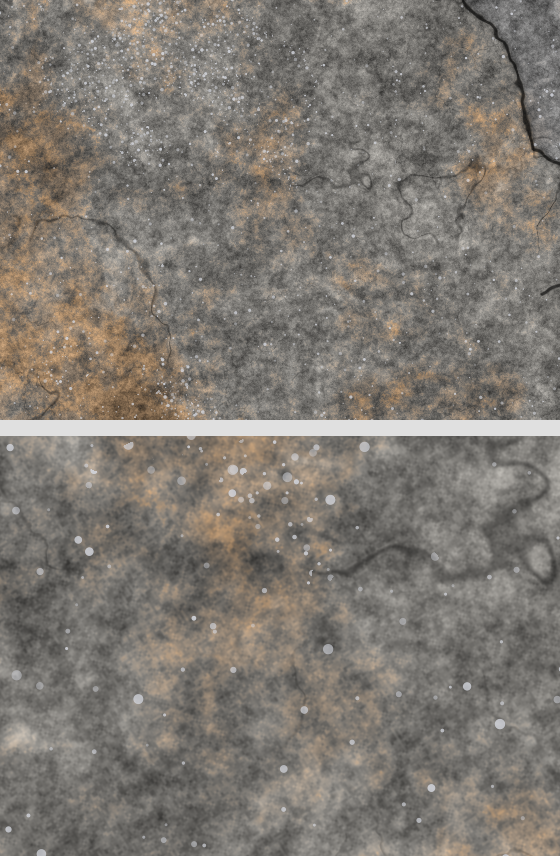
Top: the whole. Bottom: its middle third, enlarged.
Give the GLSL for this texture, as a Shadertoy shader.

```glsl
// Weathered grey rock face with rusty stains, creases, mica glints and a crack.

#define BASE_TONE 0.462
#define GRAIN_CONTRAST 0.62
#define GRAIN_SCALE 30.0
#define RELIEF 0.42
#define RUST_AMOUNT 0.95
#define CREASE_DEPTH 0.34
#define GLINT_CELLS 125.0
#define GLINT_DENSITY 0.55
#define GREY_TINT vec3(1.015, 0.998, 0.965)
#define RUST_TINT vec3(1.12, 0.985, 0.845)
#define OCHRE_TINT vec3(1.22, 0.96, 0.69)
#define GLINT_COLOR vec3(0.84, 0.85, 0.88)

float hash(vec2 p) {
    vec3 q = fract(p.xyx * 0.1031);
    q += dot(q, q.yzx + 33.33);
    return fract((q.x + q.y) * q.z);
}

float valueNoise(vec2 p) {
    vec2 cell = floor(p), f = fract(p);
    f = f * f * (3.0 - 2.0 * f);
    float low = mix(hash(cell), hash(cell + vec2(1, 0)), f.x);
    float high = mix(hash(cell + vec2(0, 1)), hash(cell + vec2(1, 1)), f.x);
    return mix(low, high, f.y);
}

// Layered noise; a higher gain gives a rougher result
float fbm(vec2 p, float gain) {
    float sum = 0.0, total = 0.0, weight = 1.0;
    for (int i = 0; i < 5; i++) {
        sum += weight * valueNoise(p + 40.0);
        total += weight;
        weight *= gain;
        p = mat2(0.8, 0.6, -0.6, 0.8) * p * 2.03 + 17.3;
    }
    return sum / total;
}

float height(vec2 p) {
    return fbm(p * vec2(6.0, 7.5), 0.62);
}

// Thin jagged lines along the middle contour of a noise field
float crease(vec2 p, float scale, float width) {
    float ridge = abs(fbm(p * scale, 0.52) - 0.5) / scale;
    return 1.0 - smoothstep(0.0, width, ridge);
}

// Distance to a segment in x, side of it in y
vec2 segment(vec2 p, vec2 a, vec2 b) {
    vec2 pa = p - a, ba = b - a;
    float t = clamp(dot(pa, ba) / dot(ba, ba), 0.0, 1.0);
    return vec2(length(pa - ba * t), sign(ba.x * pa.y - ba.y * pa.x));
}

// Long crack across the upper right corner
vec2 cornerCrack(vec2 p) {
    vec2 path[5] = vec2[5](vec2(1.08, 1.01), vec2(1.198, 0.896),
        vec2(1.236, 0.757), vec2(1.264, 0.645), vec2(1.36, 0.575));
    vec2 nearest = vec2(9.0, 0.0);
    for (int i = 0; i < 4; i++) {
        vec2 s = segment(p, path[i], path[i + 1]);
        if (s.x < nearest.x) nearest = s;
    }
    return nearest;
}

// Scattered mica flakes, denser where the cluster value is high
float glints(vec2 p, float density, float pixel) {
    vec2 g = p * GLINT_CELLS, cell = floor(g);
    float blur = 0.6 * pixel * GLINT_CELLS, light = 0.0;
    for (int y = -1; y <= 1; y++)
    for (int x = -1; x <= 1; x++) {
        vec2 id = cell + vec2(x, y);
        vec2 center = id + vec2(hash(id + 3.7), hash(id + 91.3));
        float size = hash(id + 51.9);
        float radius = mix(0.14, 0.52, size * size);
        float spot = 1.0 - smoothstep(radius - blur, radius + blur, length(g - center));
        float shine = mix(0.45, 1.0, hash(id + 23.1));
        light = max(light, spot * shine * step(hash(id + 7.1), density));
    }
    return light;
}

void mainImage(out vec4 fragColor, in vec2 fragCoord) {
    float pixel = 1.0 / iResolution.y;
    vec2 p = fragCoord * pixel;
    vec2 warp = vec2(fbm(p * 4.0 + 5.0, 0.5), fbm(p * 4.0 + 31.0, 0.5)) - 0.5;
    vec2 q = p + 0.18 * warp;

    // Broad tone, fine grain and light from the upper left
    float broad = fbm(q * 3.2 + 11.0, 0.55) - 0.5;
    float grain = fbm(p * GRAIN_SCALE, 0.9) - 0.5;
    float slope = height(q) - height(q + vec2(-0.007, 0.010));
    float tone = BASE_TONE + 0.24 * broad + GRAIN_CONTRAST * grain + RELIEF * slope;

    // Pale bloom around the mica clusters
    float cluster = fbm(q * 4.5 + 63.0, 0.6) + 0.10 * smoothstep(0.9, 1.3, p.x - 0.5 * p.y);
    float mica = smoothstep(0.50, 0.72, cluster);
    float bloom = smoothstep(0.56, 0.74, fbm(q * 7.0 + 83.0, 0.65));
    tone += 0.035 * mica + 0.09 * bloom;

    // Rust stains, strongest toward the upper left
    float stain = fbm(q * 3.4 + 47.0, 0.6) + 0.5 * grain
        - 0.17 * (p.x - 0.62) + 0.07 * (p.y - 0.5);
    float rust = RUST_AMOUNT * smoothstep(0.43, 0.64, stain) * (1.0 - 0.6 * bloom);
    float ochre = smoothstep(0.58, 0.76, stain + 0.35 * (fbm(p * 18.0 + 9.0, 0.7) - 0.5));
    vec3 tint = mix(mix(GREY_TINT, RUST_TINT, rust), OCHRE_TINT, 0.75 * ochre);

    // Slate beyond the crack
    vec2 crackPoint = p + 0.06 * warp + 0.012 * (valueNoise(p * 45.0) - 0.5);
    vec2 crack = cornerCrack(crackPoint);
    float slate = step(0.0, crack.y) * smoothstep(0.0, 0.01, crack.x) * step(0.55, p.y) * step(1.0, p.x);
    tint = mix(tint, vec3(0.99, 0.99, 1.0), 0.7 * slate);
    vec3 color = (tone - 0.03 * slate) * tint;

    // Broken large creases and a web of hairlines
    float broken = smoothstep(0.46, 0.62, fbm(p * 3.5 + 71.0, 0.5));
    float large = crease(q + 2.0, 2.6, 0.0045) * broken;
    float hair = crease(p + 6.0, 11.0, 0.0022) * smoothstep(0.42, 0.62, fbm(p * 5.0 + 19.0, 0.5));
    color *= 1.0 - CREASE_DEPTH * large - 0.5 * CREASE_DEPTH * hair;

    // Mica glints
    float glint = glints(p, GLINT_DENSITY * (0.06 + 0.6 * mica * mica), pixel);
    color = mix(color, GLINT_COLOR, 0.85 * glint);

    // Open cracks with a soft shadow
    float notch = segment(crackPoint, vec2(1.276, 0.306), vec2(1.36, 0.338)).x;
    float gap = 1.0 - smoothstep(0.0015, 0.0035 + pixel, min(crack.x, notch));
    float shade = 1.0 - smoothstep(0.0, 0.016, crack.x);
    color *= (1.0 - 0.25 * shade) * (1.0 - 0.62 * gap);

    fragColor = vec4(clamp(color, 0.0, 1.0), 1.0);
}
```
